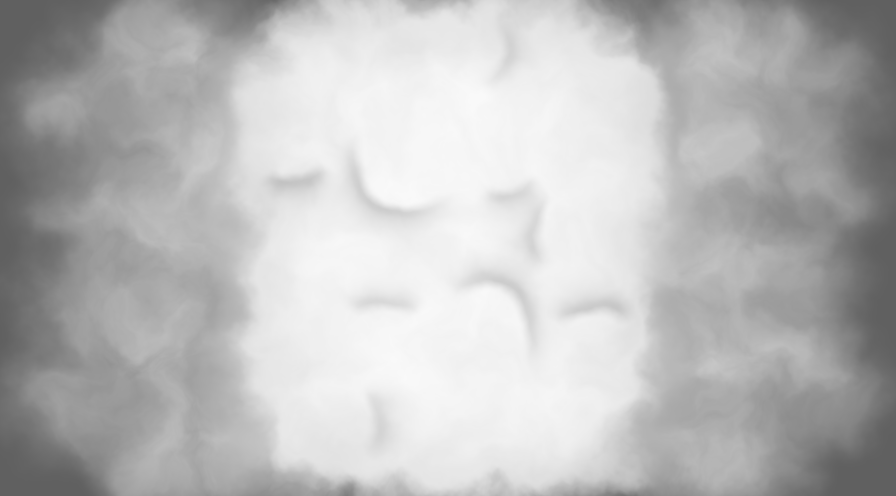
A Shadertoy shader for this background:

```glsl
// A bank of pale smoke on a flat grey ground: rings of translucent billows
// form the ragged sides, and a bright rounded core covers the middle.
// Gradient noise bends every outline; soft arcs shade the folds of the core.

const float GROUND = 0.378;
const float VEIL_TONE = 0.87;
const float CORE_LIGHT = 0.962;
const float CORE_RIM = 0.875;

vec2 hashGradient(vec2 cell) {
    vec3 h = fract(cell.xyx * vec3(0.1031, 0.1030, 0.0973));
    h += dot(h, h.yzx + 33.33);
    float angle = 6.2832 * fract((h.x + h.y) * h.z);
    return vec2(cos(angle), sin(angle));
}

float gradientNoise(vec2 p) {
    vec2 cell = floor(p), f = fract(p);
    vec2 u = f * f * f * (f * (f * 6.0 - 15.0) + 10.0);
    float a = dot(hashGradient(cell), f);
    float b = dot(hashGradient(cell + vec2(1, 0)), f - vec2(1, 0));
    float c = dot(hashGradient(cell + vec2(0, 1)), f - vec2(0, 1));
    float d = dot(hashGradient(cell + vec2(1, 1)), f - vec2(1, 1));
    return mix(mix(a, b, u.x), mix(c, d, u.x), u.y);
}

float fbm(vec2 p) {
    float sum = 0.0, amplitude = 0.6;
    for (int i = 0; i < 5; i++) {
        sum += amplitude * gradientNoise(p);
        p = mat2(1.6, 1.2, -1.2, 1.6) * p + 7.3;
        amplitude *= 0.47;
    }
    return sum;
}

float billow(vec2 p, vec2 centre, float radius) {
    return 1.0 - smoothstep(0.0, radius, length(p - centre));
}

// Opacity of the side smoke: three columns of billows on each side.
float sideVeil(vec2 p, float grain) {
    float clear = 1.0;
    for (int column = 0; column < 3; column++) {
        float inward = float(column);
        for (int row = 0; row < 5; row++) {
            if (column == 0 && row == 4) continue;
            for (float side = -1.0; side < 2.0; side += 2.0) {
                float y = mix(0.30 + 0.02 * side, 0.39, min(inward, 1.0)) - 0.2 * float(row);
                float x = side * (0.745 - 0.13 * inward) + 0.025 * sin(float(row) * 2.1 + side);
                float opacity = (0.42 + 0.12 * inward) * (1.0 + 0.8 * grain);
                clear *= 1.0 - clamp(opacity, 0.0, 1.0) * billow(p, vec2(x, y), 0.175 + 0.015 * inward);
            }
        }
    }
    return 1.0 - clear;
}

// Shadow that starts at the edge of a round billow and fades outward.
float fold(vec2 p, vec2 centre, float radius, float facing, float spread) {
    vec2 offset = p - centre;
    float edge = length(offset) - radius;
    float aim = dot(normalize(offset + 1e-5), vec2(cos(facing), sin(facing)));
    float arc = smoothstep(cos(spread), 1.0, aim);
    return arc * smoothstep(-0.025, 0.012, edge) * exp(-max(edge, 0.0) / 0.025);
}

float coreFolds(vec2 p) {
    float upper = fold(p, vec2(-0.08, 0.19), 0.115, -2.15, 1.6)
                + fold(p, vec2(-0.315, 0.20), 0.075, -1.5, 1.0)
                + 0.7 * fold(p, vec2(0.108, 0.207), 0.09, -1.4, 0.8)
                + 0.6 * fold(p, vec2(0.038, 0.406), 0.085, -0.2, 1.1);
    float lower = 0.8 * fold(p, vec2(0.272, 0.03), 0.105, 3.1, 0.9)
                + 1.1 * fold(p, vec2(0.073, -0.169), 0.1, 0.9, 1.7)
                + 1.1 * fold(p, vec2(0.296, -0.19), 0.08, 1.6, 1.1)
                + 0.8 * fold(p, vec2(-0.13, -0.20), 0.09, 1.6, 0.8)
                + 0.6 * fold(p, vec2(-0.232, -0.345), 0.095, 0.0, 0.9);
    return upper + lower;
}

void mainImage(out vec4 fragColor, in vec2 fragCoord) {
    vec2 p = (fragCoord - 0.5 * iResolution.xy) / iResolution.y;

    // Drift of the outlines and fine grain of the smoke
    vec2 drift = vec2(fbm(p * 6.0 + 3.1), fbm(p * 6.0 + 19.7));
    vec2 q = p + 0.09 * drift;
    float grain = fbm(p * 7.0 + 41.0 + drift);

    // Translucent sides
    float tone = mix(GROUND, VEIL_TONE, sideVeil(q, grain));

    // Bright core with a rounded-box outline
    vec2 box = q / vec2(0.445, 0.54);
    box *= box;
    float reach = sqrt(sqrt(dot(box, box)));
    float core = 1.0 - smoothstep(0.84, 1.12, reach + 0.14 * grain);
    float coreTone = mix(CORE_LIGHT, CORE_RIM, smoothstep(0.45, 1.05, reach));
    coreTone += 0.06 * grain - 0.19 * coreFolds(p + 0.035 * drift);
    tone = mix(tone, coreTone, core);

    fragColor = vec4(vec3(clamp(tone, 0.0, 1.0)), 1.0);
}
```
